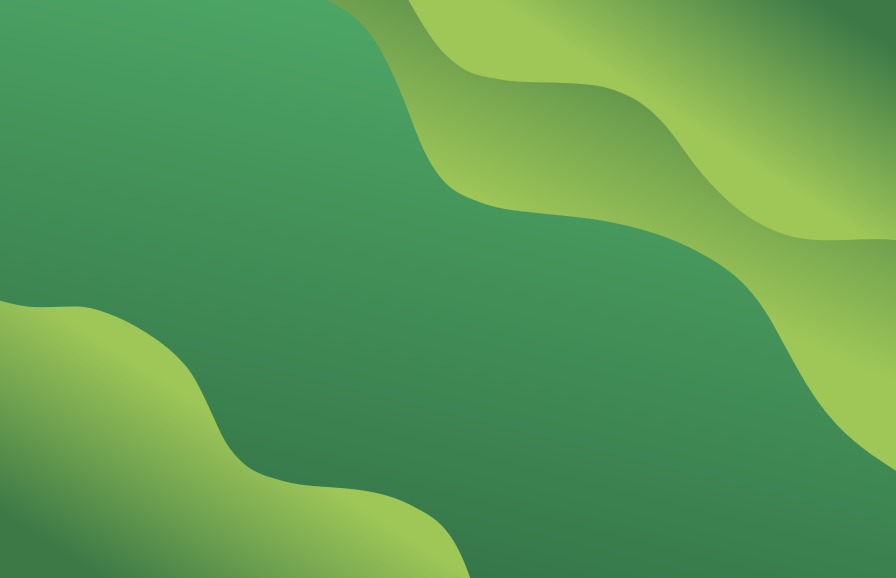
Reproduce this background procedurally as a WebGL 2 fragment shader.

```glsl
#version 300 es
precision highp float;

uniform vec2 u_resolution;
out vec4 outColor;

const int KNOTS = 12;
const vec2 DESIGN_SIZE = vec2(7.68, 4.96);

const vec3 LIME = vec3(0.625, 0.78, 0.343);
const vec3 MOSS = vec3(0.40, 0.60, 0.30);
const vec3 FOREST = vec3(0.235, 0.475, 0.28);
const vec3 MEADOW = vec3(0.302, 0.651, 0.396);
const vec3 PINE = vec3(0.212, 0.465, 0.288);

// Wave knots: x, depth below the top, slope
const vec3 CORNER_WAVE[KNOTS] = vec3[KNOTS](
  vec3(3.50, 0.00, 1.75), vec3(3.71, 0.34, 1.40), vec3(3.94, 0.57, 0.72),
  vec3(4.25, 0.675, 0.20), vec3(4.70, 0.708, 0.02), vec3(5.10, 0.733, 0.13),
  vec3(5.40, 0.83, 0.48), vec3(5.67, 1.04, 1.05), vec3(6.00, 1.47, 1.20),
  vec3(6.40, 1.85, 0.68), vec3(6.90, 2.05, 0.13), vec3(7.68, 2.06, 0.10));
const vec3 BAND_WAVE[KNOTS] = vec3[KNOTS](
  vec3(2.80, 0.00, 0.50), vec3(3.25, 0.41, 1.70), vec3(3.45, 0.83, 2.45),
  vec3(3.62, 1.26, 2.20), vec3(3.80, 1.55, 1.10), vec3(4.10, 1.73, 0.40),
  vec3(4.60, 1.827, 0.11), vec3(5.30, 1.92, 0.22), vec3(6.00, 2.17, 0.55),
  vec3(6.63, 2.79, 1.80), vec3(7.00, 3.43, 1.42), vec3(7.68, 4.04, 0.65));
const vec3 LOWER_WAVE[KNOTS] = vec3[KNOTS](
  vec3(0.00, 2.58, 0.27), vec3(0.30, 2.635, 0.03), vec3(0.65, 2.63, 0.00),
  vec3(1.00, 2.72, 0.42), vec3(1.35, 2.92, 0.70), vec3(1.60, 3.15, 1.20),
  vec3(1.88, 3.69, 2.15), vec3(2.08, 3.97, 0.90), vec3(2.40, 4.12, 0.30),
  vec3(3.00, 4.195, 0.11), vec3(3.55, 4.35, 0.55), vec3(4.03, 4.96, 2.90));

// Cubic Hermite arc between two knots
float hermite(float x, vec3 a, vec3 b) {
  float span = b.x - a.x;
  float t = (x - a.x) / span;
  float s = 1.0 - t;
  return s * s * ((1.0 + 2.0 * t) * a.y + t * span * a.z)
       + t * t * ((1.0 + 2.0 * s) * b.y - s * span * b.z);
}

// Smooth wave through all knots, straight beyond both ends
float waveDepth(float x, vec3 knots[KNOTS]) {
  vec3 first = knots[0];
  vec3 last = knots[KNOTS - 1];
  float depth = first.y + (x - first.x) * first.z;
  for (int i = 0; i < KNOTS - 1; i++) {
    if (x >= knots[i].x) depth = hermite(x, knots[i], knots[i + 1]);
  }
  return x > last.x ? last.y + (x - last.x) * last.z : depth;
}

// Antialiased coverage of the positive side
float coverage(float side) {
  float width = length(vec2(dFdx(side), dFdy(side)));
  return clamp(0.5 + side / max(width, 1e-5), 0.0, 1.0);
}

// Linear gradient whose bands tilt down to the right
vec3 tiltedGradient(vec2 p, float tilt, float start, float end, vec3 a, vec3 b) {
  float t = (p.y - tilt * p.x - start) / (end - start);
  return mix(a, b, clamp(t, 0.0, 1.0));
}

void main() {
  vec2 uv = gl_FragCoord.xy / u_resolution;
  vec2 p = vec2(uv.x, 1.0 - uv.y) * DESIGN_SIZE;

  // Layer fills
  vec3 field = tiltedGradient(p, 0.25, -0.75, 3.96, MEADOW, PINE);
  vec3 band = tiltedGradient(p, 0.43, -1.48, 0.0, MOSS, LIME);
  vec3 corner = tiltedGradient(p, 0.64, -4.50, -2.70, FOREST, LIME);
  vec3 lower = tiltedGradient(p, 0.64, 2.35, 4.40, LIME, FOREST);

  // Stack the layers from back to front
  vec3 color = field;
  color = mix(color, band, coverage(waveDepth(p.x, BAND_WAVE) - p.y));
  color = mix(color, corner, coverage(waveDepth(p.x, CORNER_WAVE) - p.y));
  color = mix(color, lower, coverage(p.y - waveDepth(p.x, LOWER_WAVE)));
  outColor = vec4(color, 1.0);
}
```
